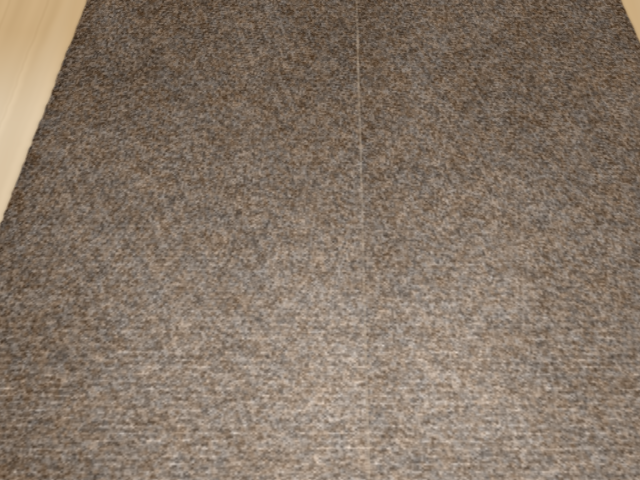
A WebGL 2 fragment shader for this texture:

```glsl
#version 300 es
precision highp float;
// Brown ribbed carpet seen at an angle, with a pale seam and wood floor at its sides.
// Yarn is layered value noise in receding carpet space, lit by one broad soft glow;
// the floor is streaked noise stretched along the carpet edge.
#define RIB_SPACING 0.0165
#define RECESSION 0.4
#define RIB_CONTRAST 0.022
#define COARSE_YARN 0.19
#define FINE_YARN 0.155
#define BASE_LIGHT 0.298
#define GLOW_LIGHT 0.285
#define SEAM_HALF_WIDTH 0.0022
#define CARPET_TINT vec3(0.06, 0.0, -0.055)
#define WOOD_TAN vec3(0.79, 0.67, 0.50)
#define WOOD_PALE vec3(0.88, 0.80, 0.68)

uniform vec2 u_resolution;
out vec4 fragColor;

float hash(vec2 p) {
    return fract(sin(dot(p, vec2(127.1, 311.7))) * 43758.5453);
}

float noise(vec2 p) {
    vec2 cell = floor(p), f = fract(p);
    f = f * f * (3.0 - 2.0 * f);
    float low = mix(hash(cell), hash(cell + vec2(1.0, 0.0)), f.x);
    float high = mix(hash(cell + vec2(0.0, 1.0)), hash(cell + 1.0), f.x);
    return mix(low, high, f.y);
}

// Noise centred on zero
float grain(vec2 p) {
    return noise(p) - 0.5;
}

float seamX(float y) {
    return mix(0.769, 0.743, y);
}

// Horizontal ribs get closer together towards the top
vec2 carpetSpace(vec2 p) {
    float depth = 1.0 - RECESSION * p.y;
    float across = (p.x - seamX(p.y)) / (RIB_SPACING * depth);
    return vec2(across, -log(depth) / (RECESSION * RIB_SPACING));
}

vec3 carpet(vec2 p, float px) {
    vec2 q = carpetSpace(p);

    // Broad light and faint wear
    vec2 d = (p - vec2(0.77, 0.1)) / vec2(0.78, 0.68);
    float light = BASE_LIGHT + GLOW_LIGHT * exp(-dot(d, d));
    light += 0.04 * grain(p * 6.0) + 0.05 * grain(p * vec2(30.0, 36.0) + 9.0);
    light += 0.05 * grain(p * vec2(66.0, 74.0) + 23.0);

    // Twisted yarn, its lattice sheared to hide straight columns
    vec2 sheared = vec2(q.x + 0.45 * q.y, q.y - 0.3 * q.x);
    float yarn = COARSE_YARN * grain(sheared * vec2(2.0, 2.2) + 31.0);
    yarn += FINE_YARN * grain(q * vec2(3.2, 4.0) + 73.0);

    // Ribs with broken pale dashes, clearest in the foreground
    float near = 1.0 - smoothstep(0.1, 0.7, p.y);
    float row = q.y + 0.3 * grain(q * vec2(0.25, 0.4));
    float crest = cos(6.2831853 * row);
    float dash = noise(vec2(q.x * 0.8, floor(row + 0.5) * 3.0));
    float rib = RIB_CONTRAST * crest * mix(0.2, 1.0, near);
    rib += 0.09 * near * smoothstep(0.55, 0.95, dash) * pow(max(crest, 0.0), 2.0);

    // Blue-grey and rust fibres
    float warmth = 0.065 * grain(sheared * 1.4 + 51.0);
    warmth += 0.03 * grain(p * 24.0 + 17.0);
    float value = light + yarn * (0.75 + 0.55 * light) + rib;
    vec3 color = vec3(value) + CARPET_TINT + warmth * vec3(0.6, 0.0, -0.6);

    // Worn seam with soft sides and a faint shadow on its right
    float s = p.x - seamX(p.y) - 0.0015 * grain(vec2(p.y * 25.0, 4.0));
    float line = 1.0 - smoothstep(0.0, SEAM_HALF_WIDTH + 1.2 * px, abs(s));
    float wear = mix(0.35, 1.0, noise(vec2(p.y * 40.0, 8.0)));
    wear *= mix(0.7, 1.0, noise(vec2(p.y * 150.0, 3.0)));
    color -= 0.035 * smoothstep(0.0, 0.005, s) * (1.0 - smoothstep(0.01, 0.12, s));
    return mix(color, color * 0.4 + vec3(0.43, 0.39, 0.34), line * wear);
}

// side is the signed distance from the carpet edge
vec3 woodFloor(vec2 p, float side, float px) {
    float streak = grain(vec2(side * 70.0, p.y * 5.0));
    float pale = smoothstep(1.0, 0.72, p.y) + 0.4 * grain(vec2(side * 30.0, p.y * 3.0));
    vec3 color = mix(WOOD_TAN, WOOD_PALE, clamp(pale, 0.0, 1.0)) + 0.04 * streak;
    float joint = abs(fract(side / 0.075 + 0.5) - 0.5) * 0.075;
    return color - 0.02 * (1.0 - smoothstep(0.0, 0.003 + px, joint));
}

void main() {
    vec2 p = gl_FragCoord.xy / u_resolution.y;
    float px = 1.0 / u_resolution.y;

    // Distance inside the two slanted carpet edges
    float fray = 0.003 * grain(vec2(p.y * 90.0, 2.0));
    float left = (p.x - 0.182 + 0.388 * (1.0 - p.y)) * 0.932 + fray;
    float right = (1.293 + 0.46 * (1.0 - p.y) - p.x) * 0.908 + fray;
    float inside = min(left, right);

    vec3 rug = carpet(p, px) - 0.05 * (1.0 - smoothstep(0.0, 0.04, inside));
    vec3 wood = woodFloor(p, inside, px) * mix(0.94, 1.0, smoothstep(0.0, 0.008, -inside));
    vec3 color = mix(wood, rug, smoothstep(-1.5 * px, 1.5 * px, inside));
    fragColor = vec4(clamp(color, 0.0, 1.0), 1.0);
}
```
